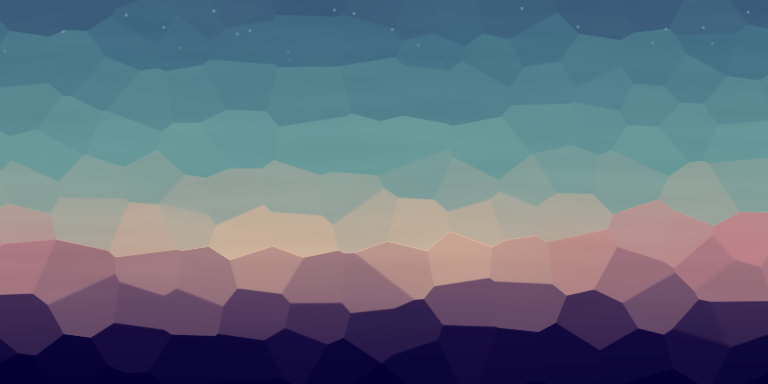
Give the GLSL for this background, as a WebGL 1 fragment shader.

```glsl
precision highp float;

uniform vec2 u_resolution;

const vec2 CELL_SIZE = vec2(0.145, 0.115);
const float EDGE_SHARPNESS = 70.0;
const float FLATNESS = 0.85;

const vec3 NIGHT = vec3(0.02, 0.00, 0.20);
const vec3 INDIGO = vec3(0.09, 0.05, 0.25);
const vec3 PLUM = vec3(0.29, 0.20, 0.35);
const vec3 MAUVE = vec3(0.53, 0.39, 0.46);
const vec3 PEACH = vec3(0.86, 0.71, 0.60);
const vec3 PINK = vec3(0.74, 0.51, 0.53);
const vec3 SAND = vec3(0.67, 0.66, 0.61);
const vec3 TEAL = vec3(0.41, 0.60, 0.60);
const vec3 BLUE = vec3(0.27, 0.45, 0.53);
const vec3 SLATE = vec3(0.23, 0.36, 0.48);

vec2 hash2(vec2 p) {
  vec2 q = vec2(dot(p, vec2(127.1, 311.7)), dot(p, vec2(269.5, 183.3)));
  return fract(sin(q) * 43758.55);
}

float cornerSlope(vec2 corner, vec2 offset) {
  return dot(hash2(corner) * 2.0 - 1.0, offset);
}

float gradientNoise(vec2 p) {
  vec2 i = floor(p);
  vec2 f = p - i;
  vec2 u = f * f * f * (f * (f * 6.0 - 15.0) + 10.0);
  vec2 e = vec2(1.0, 0.0);
  float low = mix(cornerSlope(i, f), cornerSlope(i + e.xy, f - e.xy), u.x);
  float high = mix(cornerSlope(i + e.yx, f - e.yx),
                   cornerSlope(i + e.xx, f - e.xx), u.x);
  return mix(low, high, u.y);
}

float ramp(float from, float to, float x) {
  return clamp((x - from) / (to - from), 0.0, 1.0);
}

// Centre of the nearest cell, blended softly across cell borders
vec2 facetCentre(vec2 p, vec2 size) {
  vec2 q = p / size;
  vec2 base = floor(q);
  vec2 total = vec2(0.0);
  float weights = 0.0;
  for (int y = -1; y <= 1; y++) {
    for (int x = -1; x <= 1; x++) {
      vec2 id = base + vec2(float(x), float(y));
      vec2 site = id + 0.1 + 0.8 * hash2(id);
      vec2 offset = site - q;
      float weight = exp(-EDGE_SHARPNESS * dot(offset, offset));
      total += site * weight;
      weights += weight;
    }
  }
  return size * total / max(weights, 1e-30);
}

// Vertical dusk gradient, warm in the middle and pink at the sides
vec3 duskColor(float across, float height) {
  float side = smoothstep(0.16, 0.42, abs(across - 0.45));
  vec3 horizon = mix(PEACH, PINK, side);
  vec3 color = mix(NIGHT, INDIGO, ramp(0.02, 0.11, height));
  color = mix(color, PLUM, ramp(0.10, 0.18, height));
  color = mix(color, MAUVE, ramp(0.17, 0.25, height));
  color = mix(color, horizon, ramp(0.24, 0.36, height));
  color = mix(color, SAND, ramp(0.36, 0.45, height));
  color = mix(color, TEAL, ramp(0.43, 0.59, height));
  color = mix(color, BLUE, ramp(0.62, 0.87, height));
  return mix(color, SLATE, ramp(0.86, 1.0, height));
}

// Sparse round specks scattered on a grid
float stars(vec2 p, float spacing, float radius) {
  vec2 q = p / spacing;
  vec2 id = floor(q);
  vec2 spot = 0.2 + 0.6 * hash2(id + 31.0);
  float present = step(0.82, hash2(id + 77.0).x);
  float dist = length(q - id - spot) * spacing;
  return present * (1.0 - smoothstep(0.3 * radius, radius, dist));
}

void main() {
  vec2 p = gl_FragCoord.xy / u_resolution.y;
  float aspect = u_resolution.x / u_resolution.y;

  // Faceted gradient
  vec2 facet = mix(p, facetCentre(p, CELL_SIZE), FLATNESS);
  vec3 color = duskColor(facet.x / aspect, facet.y);

  // Faint horizontal haze
  color += 0.02 * gradientNoise(p * vec2(3.0, 22.0)) * ramp(0.1, 0.3, p.y);

  // Stars fading in towards the top
  color += 0.16 * stars(p, 0.045, 0.006) * ramp(0.82, 0.95, p.y);

  gl_FragColor = vec4(color, 1.0);
}
```
